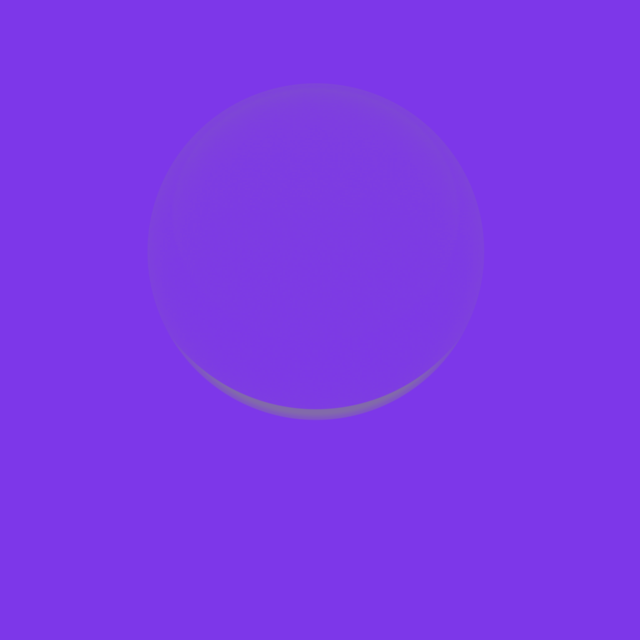
Reproduce this background procedurally as a Shadertoy shader.

```glsl
// Draws a faint glass disc with a grey lower crescent on a flat violet ground.
#define VIOLET vec3(0.490, 0.215, 0.912)
#define GREY vec3(0.510, 0.425, 0.655)
#define DISC_CENTER vec2(0.4935, 0.6068)
#define DISC_RADIUS 0.263
#define CUT_SHIFT 0.0363
#define CUT_RADIUS 0.2825
#define LENS_CENTER vec2(0.4935, 0.664)
#define LENS_RADII vec2(0.223, 0.198)
#define BODY_TINT 0.085
#define RIM_TINT 0.17
#define GRAIN_CELLS 384.0
#define GRAIN_TINT 0.035

float hash(vec2 p) {
    return fract(sin(dot(p, vec2(127.1, 311.7))) * 43758.5453);
}

// Coverage of the negative side of a signed distance.
float fill(float d, float soft) {
    return 1.0 - smoothstep(-soft, soft, d);
}

// Approximate signed distance to an ellipse.
float ellipse(vec2 p, vec2 radii) {
    float k = length(p / radii);
    return k * (k - 1.0) / max(length(p / (radii * radii)), 0.001);
}

void mainImage(out vec4 fragColor, in vec2 fragCoord) {
    float side = min(iResolution.x, iResolution.y);
    vec2 uv = (fragCoord - 0.5 * iResolution.xy) / side + 0.5;
    float soft = max(1.0 / side, 0.0012);

    vec2 p = uv - DISC_CENTER;
    float discDist = length(p) - DISC_RADIUS;
    float disc = fill(discDist, soft);
    float height = p.y / DISC_RADIUS;
    float upper = smoothstep(-0.5, 1.0, height);

    // Haze over the body, densest at the rim
    float depth = max(-discDist, 0.0);
    float tint = BODY_TINT * mix(0.65, 1.15, upper);
    tint += RIM_TINT * exp(-depth / 0.019) * mix(0.75, 1.0, upper);

    // Inner lens with a soft edge that shows near the top
    float lensDist = ellipse(uv - LENS_CENTER, LENS_RADII);
    float lens = fill(lensDist, 0.004);
    float lensEdge = lens * exp(min(lensDist, 0.0) / 0.022);
    tint += lens * 0.015 + lensEdge * 0.10 * upper;

    // Fine grain
    float grain = hash(floor(uv * GRAIN_CELLS)) - 0.5;
    tint += GRAIN_TINT * grain;

    // Lower crescent left by a larger circle shifted upward
    float cutDist = length(p - vec2(0.0, CUT_SHIFT)) - CUT_RADIUS;
    float crescent = (1.0 - fill(cutDist, soft)) * smoothstep(-0.35, -0.85, height);
    float crescentTint = mix(0.55, 0.95, smoothstep(0.0, 0.011, depth));
    tint = mix(tint, crescentTint, crescent);

    fragColor = vec4(mix(VIOLET, GREY, clamp(tint * disc, 0.0, 1.0)), 1.0);
}
```
